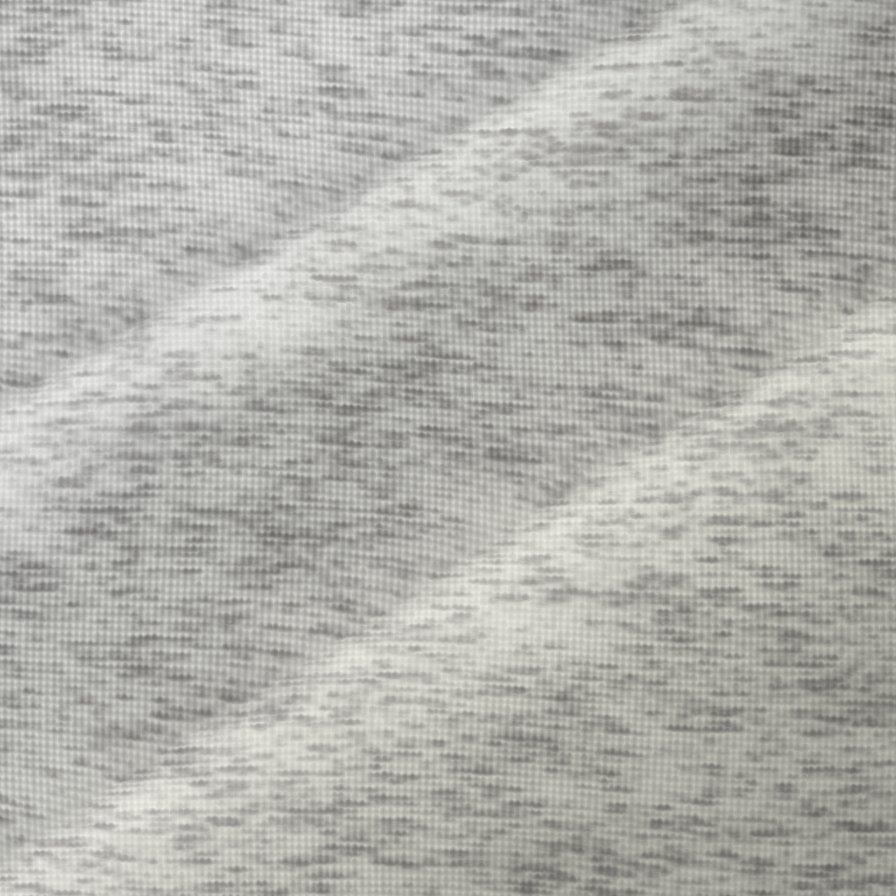
This texture is drawn by a WebGL 2 fragment shader. Its source:

```glsl
#version 300 es
precision highp float;

uniform vec2 u_resolution;
out vec4 fragColor;

const float TAU = 6.28318;
const vec2 STITCHES = vec2(128.0, 122.0);

vec2 hash2(vec2 cell, float seed) {
    vec3 p = fract(vec3(cell.xyx + seed) * vec3(0.1031, 0.1030, 0.0973));
    p += dot(p, p.yzx + 33.33);
    return fract((p.xx + p.yz) * p.zy);
}

// Cellular noise made of soft spots with random strength
float spots(vec2 p, float seed, float radius) {
    vec2 cell = floor(p);
    float strength = 0.0;
    for (int j = -1; j <= 1; j++) {
        for (int i = -1; i <= 1; i++) {
            vec2 id = cell + vec2(i, j);
            vec2 center = id + 0.1 + 0.8 * hash2(id, seed);
            float weight = hash2(id, seed + 17.0).x;
            float falloff = 1.0 - smoothstep(0.1 * radius, radius, length(p - center));
            strength = max(strength, weight * falloff);
        }
    }
    return strength;
}

// Broad uneven patches from layered sines
float patches(vec2 p) {
    float sum = 0.0;
    float amplitude = 0.5;
    for (int i = 0; i < 4; i++) {
        sum += amplitude * sin(p.x + 1.7 * sin(p.y * 0.8)) * cos(p.y + 1.3 * sin(p.x * 0.7));
        p = mat2(1.5, 0.7, -0.7, 1.5) * p + 2.3;
        amplitude *= 0.7;
    }
    return sum;
}

// Signed height above a diagonal crease
float creaseHeight(vec2 uv, float start, float slope, float bend) {
    return uv.y - (start + slope * uv.x + bend * uv.x * uv.x);
}

// Broad bright roll below a crease, faint shadow above it
float foldLight(float height, float softness) {
    float below = 1.0 - smoothstep(-2.5 * softness, softness, height);
    float depth = max(-height - 0.02, 0.0);
    float roll = below * exp(-55.0 * depth * depth);
    float shadow = (1.0 - below) * exp(-25.0 * max(height, 0.0));
    return 0.13 * roll - 0.012 * shadow;
}

// Loops of yarn, brightest at the middle of each stitch
float knit(vec2 stitch) {
    float column = 0.5 + 0.5 * cos(TAU * stitch.x);
    float row = 0.5 + 0.5 * cos(TAU * stitch.y);
    return 0.55 * column + 0.4 * row + 0.25 * column * row - 0.54;
}

// Thin overlapping dashes of dyed yarn
float heather(vec2 p, float density) {
    float longDash = spots(p * vec2(17.0, 95.0), 3.0, 0.95);
    float shortDash = spots(p * vec2(36.0, 115.0), 41.0, 0.9);
    float fleck = spots(p * vec2(70.0, 122.0), 83.0, 0.85);
    float dashes = 0.5 * longDash + 0.4 * shortDash + 0.3 * fleck;
    return smoothstep(0.15, 0.92, dashes + density);
}

void main() {
    vec2 uv = gl_FragCoord.xy / u_resolution;
    float upper = creaseHeight(uv, 0.55, 0.6, 0.0);
    float lower = creaseHeight(uv, 0.04, 0.66, -0.018);

    // Cloth coordinates bend over the rolls
    vec2 cloth = uv;
    cloth.y += 0.045 * uv.x + 0.004 * sin(9.0 * uv.x + 4.0 * uv.y);
    cloth.y += 0.012 * (exp(-18.0 * abs(upper)) + exp(-18.0 * abs(lower)));
    cloth.x += 0.006 * sin(7.0 * uv.y + 3.0 * uv.x);
    vec2 stitch = cloth * STITCHES;
    stitch.y += 0.3 * abs(fract(stitch.x) - 0.5);

    // Folds and the wide falloff of light
    float light = 0.745 + foldLight(upper, 0.012) + foldLight(lower, 0.015);
    light += 0.055 * smoothstep(-0.01, 0.1, upper);
    light -= 0.03 * uv.x;
    light -= 0.08 * smoothstep(0.5, 1.0, uv.x) * smoothstep(0.55, 1.0, uv.y);
    light -= 0.07 * smoothstep(0.12, 0.55, -lower);
    float valley = smoothstep(0.06, 0.2, -upper) * (1.0 - smoothstep(0.32, 0.47, -upper));
    light -= 0.03 * valley;

    // Grey yarn streaks
    float cloud = patches(cloth * vec2(10.0, 22.0));
    float streak = heather(stitch / STITCHES, 0.16 * cloud + 0.04 * valley - 0.02);
    light -= 0.2 * streak + 0.03 * cloud;

    // Knit relief, softened out of focus and at small sizes
    float rollBlur = exp(-90.0 * (upper + 0.07) * (upper + 0.07))
                   + exp(-90.0 * (lower + 0.08) * (lower + 0.08));
    float focus = 1.0 - 0.6 * min(rollBlur, 1.0);
    focus *= 1.0 - 0.45 * smoothstep(0.1, 0.5, -lower);
    vec2 footprint = STITCHES / u_resolution;
    focus *= 1.0 - smoothstep(0.3, 0.6, max(footprint.x, footprint.y));
    light += 0.135 * focus * knit(stitch);
    light += 0.04 * (hash2(floor(stitch), 9.0).x - 0.5);

    // Cool at the upper left, warm at the lower right
    float warmth = smoothstep(-0.6, 0.7, uv.x - uv.y);
    vec3 tint = mix(vec3(1.0, 1.003, 0.993), vec3(1.012, 1.005, 0.955), warmth);
    tint = mix(tint, vec3(1.01, 0.995, 0.98), 0.4 * streak);
    fragColor = vec4(clamp(light * tint, 0.0, 1.0), 1.0);
}
```
